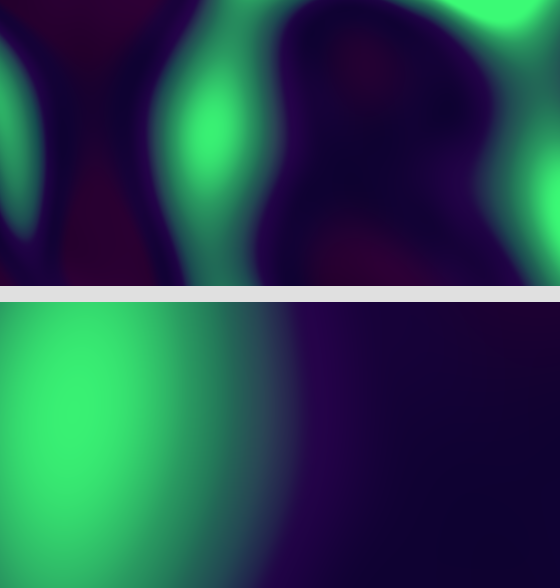
Top: the whole. Bottom: its middle third, enlarged.
Write a Shadertoy shader that draws this background.

```glsl
const float TAU = 6.2831853;

// Palette, from the deepest shade to the brightest glow
const vec3 MAROON = vec3(0.150, 0.000, 0.185);
const vec3 NAVY   = vec3(0.080, 0.008, 0.215);
const vec3 VIOLET = vec3(0.130, 0.010, 0.275);
const vec3 TEAL   = vec3(0.130, 0.260, 0.320);
const vec3 JADE   = vec3(0.130, 0.440, 0.340);
const vec3 GREEN  = vec3(0.170, 0.650, 0.390);
const vec3 GLOW   = vec3(0.230, 0.980, 0.460);

// Shape of the light, in units of the canvas height
const float BIAS         = 0.10;  // larger gives more shade
const float LEAN_LEFT    = 0.13;  // sideways bend of the bands near the top
const float LEAN_RIGHT   = 0.30;
const float FOOT_BEND    = 0.60;  // sideways bend near the bottom
const float SWELL_PERIOD = 0.95;  // spacing of bright spots along a band
const float ARCH         = 1.35;  // strength of the bridge along the top
const float CORNER_SHADE = 1.50;  // dimming at the lower left
const float MOTTLE_SCALE = 5.0;
const float MOTTLE_GAIN  = 0.04;

// Layered, rotated sines in about -1..1
float mottle(vec2 p) {
    float sum = 0.0, weight = 0.6;
    p *= MOTTLE_SCALE;
    for (int i = 0; i < 3; i++) {
        sum += weight * sin(p.x + 1.3 * sin(p.y)) * cos(p.y + 0.7);
        p = mat2(0.8, 0.6, -0.6, 0.8) * p * 1.6 + 1.7;
        weight *= 0.5;
    }
    return sum;
}

// Upright bands of uneven spacing, in turns
float bandPhase(float x) {
    float rightRise = max(x - 1.65, 0.0);
    return -0.118 + x * (2.089 + x * (-0.76 + 0.095 * x)) + 1.6 * rightRise * rightRise;
}

// Sideways displacement that keeps the bands from standing straight
float bend(vec2 p) {
    float lean = mix(LEAN_LEFT, LEAN_RIGHT, smoothstep(0.9, 1.6, p.x));
    float top = lean * p.y * p.y * sin(3.4 * (p.x - 1.25));
    float low = max(0.35 - p.y, 0.0);
    float foot = FOOT_BEND * low * low * (1.0 - smoothstep(0.8, 1.6, p.x));
    float side = 0.1 * (p.y - 0.5) * exp(-5.0 * p.x * p.x);
    return top - foot + side;
}

// Positive in the light, negative in the shade
float lightField(vec2 p) {
    float bands = cos(TAU * bandPhase(p.x + bend(p)));

    float swellCentre = 0.72 - 0.24 * p.x;
    float swell = (0.2 + 0.15 * p.x) * cos(TAU * (p.y - swellCentre) / SWELL_PERIOD);

    float arch = ARCH * exp(7.0 * (p.y - 1.0)) * sin(2.2 * (p.x - 0.75));
    float cornerX = p.x - 0.25;
    float corner = CORNER_SHADE * exp(-16.0 * cornerX * cornerX - 20.0 * p.y * p.y);
    return bands + swell + arch - corner - BIAS;
}

vec3 shadeColour(float depth, float grain) {
    vec3 colour = mix(VIOLET, NAVY, smoothstep(0.0, 0.55, depth));
    colour = mix(colour, MAROON, smoothstep(0.65, 1.35, depth));
    return colour + vec3(0.045, 0.0, 0.040) * grain;
}

vec3 lightColour(float level, float grain) {
    vec3 edge = TEAL + vec3(0.07, -0.03, 0.02) * grain;
    vec3 colour = mix(VIOLET, edge, smoothstep(-0.12, 0.36, level));
    colour = mix(colour, JADE, smoothstep(0.20, 0.68, level));
    colour = mix(colour, GREEN, smoothstep(0.50, 1.00, level));
    return mix(colour, GLOW, smoothstep(0.82, 1.35, level));
}

void mainImage(out vec4 fragColor, in vec2 fragCoord) {
    vec2 p = fragCoord / iResolution.y;
    float grain = mottle(p);
    float level = lightField(p) + MOTTLE_GAIN * grain;

    // Soft join of shade and light
    vec3 colour = mix(shadeColour(-level, grain), lightColour(level, grain),
                      smoothstep(-0.12, 0.12, level));
    fragColor = vec4(clamp(colour, 0.0, 1.0), 1.0);
}
```
